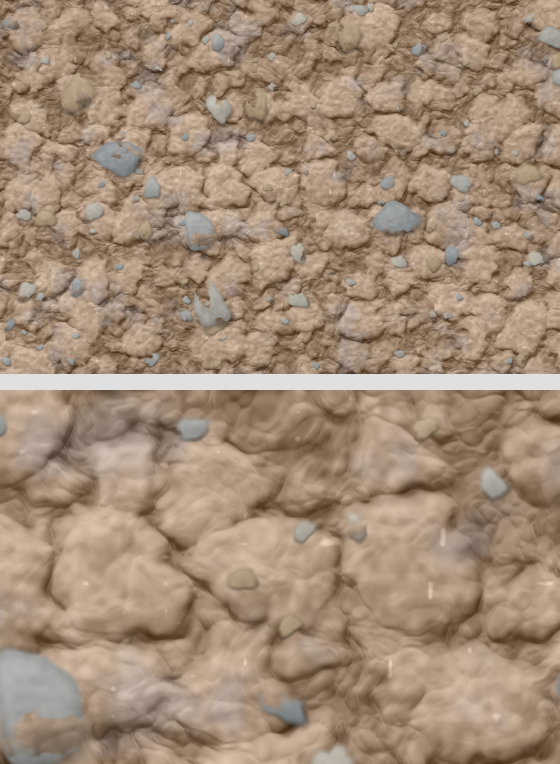
Top, the full canvas; bottom, a detail of the centre.
This texture is drawn by a Shadertoy shader. Its source:

```glsl
// Dry sandy soil: crumbly tan clods with half-buried grey pebbles.

float hash(vec2 p) {
    return fract(sin(dot(p, vec2(127.1, 311.7))) * 43758.5453);
}

vec2 hash2(vec2 p) {
    return vec2(hash(p), hash(p + 57.3));
}

float noise(vec2 p) {
    vec2 i = floor(p), f = fract(p);
    f = f * f * (3.0 - 2.0 * f);
    return mix(mix(hash(i), hash(i + vec2(1, 0)), f.x),
               mix(hash(i + vec2(0, 1)), hash(i + vec2(1, 1)), f.x), f.y);
}

float fbm(vec2 p) {
    float sum = 0.0, amp = 0.53;
    for (int i = 0; i < 4; i++) {
        sum += amp * noise(p);
        p = mat2(1.6, 1.2, -1.2, 1.6) * p + 7.7;
        amp *= 0.5;
    }
    return sum;
}

mat2 rotation(float a) {
    return mat2(cos(a), sin(a), -sin(a), cos(a));
}

// Tallest flat-topped lump of one size covering p (p in cells)
float lumps(vec2 p, float seed) {
    float top = 0.0;
    vec2 cell = floor(p);
    for (int y = -1; y <= 1; y++)
    for (int x = -1; x <= 1; x++) {
        vec2 id = cell + vec2(x, y);
        vec2 rnd = hash2(id + seed);
        vec2 d = rotation(rnd.x * 6.28) * (p - id - 0.15 - 0.7 * rnd);
        d.x *= 1.3;
        float r = mix(0.28, 0.66, fract(rnd.x * 7.0 + rnd.y * 5.0));
        float k = dot(d, d) / (r * r);
        top = max(top, r * max(1.0 - k * k, 0.0));
    }
    return top;
}

// Ground height: clods, with smaller crumbs filling the gaps
float relief(vec2 p) {
    vec2 q = p + 0.030 * (vec2(noise(p * 19.0), noise(p * 19.0 + 31.0)) - 0.5)
               + 0.013 * (vec2(noise(p * 53.0), noise(p * 53.0 + 17.0)) - 0.5);
    float h = 0.0, size = 9.0;
    for (int i = 0; i < 4; i++) {
        float gap = 1.0 - 0.65 * smoothstep(0.0, 0.025, h);
        h += 0.5 * gap * lumps(q * size, size) / size;
        size *= 1.9;
    }
    return h + 0.004 * noise(p * 95.0);
}

// Lays pebbles of one size over the ground colour
vec3 addPebbles(vec3 ground, vec2 p, float size, float share, vec2 light) {
    vec2 cell = floor(p * size);
    for (int y = -1; y <= 1; y++)
    for (int x = -1; x <= 1; x++) {
        vec2 id = cell + vec2(x, y);
        if (hash(id + size * 3.1) > share) continue;
        vec2 rnd = hash2(id + size), look = hash2(id + size + 23.0);
        vec2 d = p * size - id - 0.2 - 0.6 * rnd;

        // Rounded, slightly angular outline
        vec2 e = rotation(look.x * 6.28) * d * vec2(0.85, 1.2);
        float a = atan(e.y, e.x);
        float r = mix(0.16, 0.29, look.y) * (1.0 + 0.10 * cos(3.0 * a + rnd.x * 6.0)
                + 0.06 * cos(4.0 * a + rnd.y * 6.0) + 0.03 * cos(7.0 * a));
        float k = length(e) / r;
        float soft = 0.0035 * size / r;
        float mask = 1.0 - smoothstep(1.0 - soft, 1.0 + soft, k);

        // Sand creeping over part of the stone
        float cover = fbm(p * 22.0 + id) + 0.35 * dot(d, light) / r * (rnd.y - 0.5);
        mask *= smoothstep(0.30, 0.40, cover) * 0.93;

        // Contact shadow on the side away from the light
        float away = smoothstep(-0.2, 0.9, -dot(d, light) / r);
        ground *= 1.0 - 0.35 * away * (1.0 - smoothstep(0.95, 1.35, k));

        vec3 stone = mix(vec3(0.56, 0.59, 0.61), vec3(0.72, 0.70, 0.65), rnd.x);
        stone = mix(stone, vec3(0.69, 0.61, 0.50), step(0.68, look.x));
        stone += 0.07 * dot(d, light) / r - 0.07 * smoothstep(0.7, 1.0, k);
        stone += 0.12 * (fbm(p * 40.0) - 0.5) + 0.05 * (noise(p * 130.0) - 0.5);
        ground = mix(ground, stone, mask);
    }
    return ground;
}

void mainImage(out vec4 fragColor, in vec2 fragCoord) {
    vec2 p = fragCoord / iResolution.y + 3.0;
    vec2 light = normalize(vec2(-0.35, 0.95));

    // Slope light, cast shadow and dark crevices
    float h = relief(p), e = 0.003;
    float slope = dot(h - vec2(relief(p + vec2(e, 0)), relief(p + vec2(0, e))), light) / e;
    float shadow = smoothstep(0.0, 0.02, relief(p + 0.013 * light) - h);
    float tone = 0.55 + 0.17 * smoothstep(0.002, 0.030, h);
    tone += 0.085 * slope / sqrt(1.0 + slope * slope) - 0.13 * shadow;

    // Sand grain and broad damp patches
    tone += 0.11 * (noise(p * 120.0) - 0.5) + 0.08 * (noise(p * 70.0) - 0.5);
    tone += 0.12 * (fbm(p * 5.0) - 0.5);
    tone += 0.14 * smoothstep(0.90, 1.0, noise(p * 85.0 + 9.0));
    vec3 color = tone - vec3(0.0, 0.10, 0.19);
    color += vec3(-0.03, 0.0, 0.04) * smoothstep(0.55, 0.75, fbm(p * 13.0 + 40.0));

    color = addPebbles(color, p, 23.0, 0.09, light);
    color = addPebbles(color, p, 11.0, 0.17, light);
    color = addPebbles(color, p, 5.5, 0.32, light);
    fragColor = vec4(clamp(color, 0.0, 1.0), 1.0);
}
```
